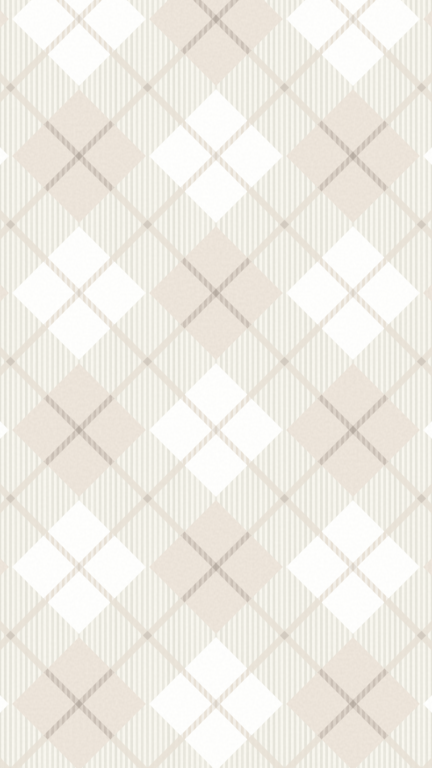
Write a Shadertoy shader that draws this pattern.

```glsl
// Pale argyle cloth: beige and white diamonds alternate over a finely
// striped cream ground, crossed by diagonal twill bands. Diamonds come from
// a repeated L1 distance, bands from folded diagonals, grain from noise.

const float CELL = 0.3171;               // diamond spacing, in canvas widths
const vec2 ORIGIN = vec2(0.5, 1.0995);   // centre of one beige diamond
const float HALF_DIAGONAL = 0.488;       // in cells
const float RIBS = 26.0;                 // ground stripes per cell
const float TAU = 6.2831853;

const vec3 BEIGE = vec3(0.925, 0.893, 0.853);
const vec3 WHITE = vec3(0.994, 0.994, 0.988);
const vec3 CREAM = vec3(0.972, 0.965, 0.935);
const vec3 RIB = vec3(0.908, 0.902, 0.865);
const vec3 BAND = vec3(0.910, 0.882, 0.838);
const vec3 TAUPE = vec3(0.795, 0.755, 0.715);
const vec3 KNOT = vec3(0.690, 0.650, 0.610);

float hash(vec2 p) {
    return fract(sin(dot(p, vec2(127.1, 311.7))) * 43758.5);
}

float gradientDot(vec2 corner, vec2 offset) {
    float angle = TAU * hash(corner);
    return dot(vec2(cos(angle), sin(angle)), offset);
}

float gradientNoise(vec2 p) {
    vec2 i = floor(p), f = fract(p);
    vec2 w = f * f * f * (f * (f * 6.0 - 15.0) + 10.0);
    vec2 e = vec2(1.0, 0.0);
    float low = mix(gradientDot(i, f), gradientDot(i + e.xy, f - e.xy), w.x);
    float high = mix(gradientDot(i + e.yx, f - e.yx), gradientDot(i + e.xx, f - e.xx), w.x);
    return mix(low, high, w.y);
}

// Coverage of the region where the signed distance is negative.
float fill(float dist, float blur) {
    return 1.0 - smoothstep(-blur, blur, dist);
}

// Distance to the nearest diagonal, given a diagonal coordinate.
float diagonalDistance(float u) {
    return abs(fract(u + 0.5) - 0.5) * 0.70711;
}

// Vertical threads, 0 between them and 1 on them.
float threads(float x, float count) {
    return smoothstep(0.1, 0.9, 0.5 + 0.5 * cos(TAU * x * count));
}

// Cream ground whose ribs differ slightly in strength.
vec3 stripedGround(vec2 q) {
    float strength = 0.85 + 0.3 * hash(vec2(floor(q.x * RIBS + 0.5), 3.0));
    return mix(CREAM, RIB, threads(q.x, RIBS) * strength);
}

void mainImage(out vec4 fragColor, in vec2 fragCoord) {
    vec2 q = (fragCoord / iResolution.x - ORIGIN) / CELL;
    float blur = max(0.9 / (iResolution.x * CELL), 0.005);

    // Diamonds: alternate cells of a checkerboard
    vec2 id = floor(q + 0.5);
    vec2 f = abs(q - id);
    float isWhite = mod(id.x + id.y, 2.0);
    float diamond = fill((f.x + f.y - HALF_DIAGONAL) * 0.70711, blur);
    float beige = diamond * (1.0 - isWhite);
    vec3 color = mix(stripedGround(q), mix(BEIGE, WHITE, isWhite), diamond);

    // Bands: plain on the ground, twilled inside the diamonds
    float halfWidth = mix(0.024, 0.021, diamond);
    float rising = fill(diagonalDistance(q.x - q.y) - halfWidth, blur);
    float falling = fill(diagonalDistance(q.x + q.y) - halfWidth, blur);
    float band = max(rising, falling);
    float twill = mix(0.85, mix(0.5, 1.0, threads(q.x, RIBS)), diamond);
    vec3 bandColor = mix(BAND, TAUPE, beige);
    color = mix(color, bandColor, band * twill);

    // Knots: darker where two bands cross
    float knotStrength = mix(mix(0.4, 0.2, diamond), 0.7, beige);
    color = mix(color, KNOT, rising * falling * knotStrength);

    // Woven grain, strongest on beige
    float grain = gradientNoise(q * 42.0) + 0.7 * gradientNoise(q * vec2(75.0, 60.0));
    color += grain * mix(0.008, 0.016, beige);

    fragColor = vec4(clamp(color, 0.0, 1.0), 1.0);
}
```
